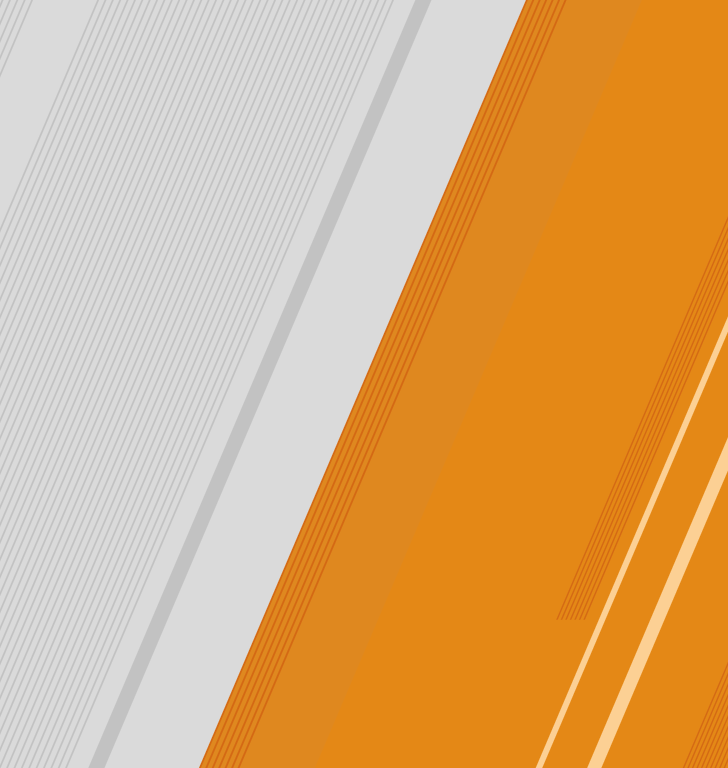
Give the GLSL for this background, as a Shadertoy shader.

```glsl
const float SLANT = 0.4258; // horizontal shift per unit of height

const vec3 PALE_GREY  = vec3(0.853);
const vec3 MID_GREY   = vec3(0.760);
const vec3 ORANGE     = vec3(0.895, 0.533, 0.085);
const vec3 DULL_AMBER = vec3(0.875, 0.533, 0.120);
const vec3 RUST       = vec3(0.830, 0.412, 0.078);
const vec3 CREAM      = vec3(0.990, 0.815, 0.580);

// Share of a sample of width soft, centred at s, that lies in [lo, hi]
float band(float s, float lo, float hi, float soft) {
    return clamp((min(s + 0.5 * soft, hi) - max(s - 0.5 * soft, lo)) / soft, 0.0, 1.0);
}

// Evenly spaced thin lines; first is the centre of the leftmost one
float stripes(float s, float first, float pitch, float count, float width, float soft) {
    float index = clamp(floor((s - first) / pitch + 0.5), 0.0, count - 1.0);
    float offset = s - first - index * pitch;
    return band(offset, -0.5 * width, 0.5 * width, soft);
}

// Left side: grey field with fine hatching and one broad bar
vec3 greySide(float s, float soft) {
    float hatch = stripes(s, -0.298, 0.0096, 41.0, 0.0024, soft)
                + stripes(s, -0.4704, 0.0096, 10.0, 0.0024, soft);
    float bar = band(s, 0.115, 0.1360, soft);
    return mix(PALE_GREY, MID_GREY, clamp(hatch + bar, 0.0, 1.0));
}

// Right side: two oranges, rust lines and cream bars
vec3 orangeSide(float s, float y, float soft) {
    vec3 color = mix(DULL_AMBER, ORANGE, band(s, 0.410, 9.0, soft));

    float edgeLines = stripes(s, 0.2602, 0.0084, 7.0, 0.0026, soft);
    float cut = band(y, 0.193, 9.0, soft);
    float upperLines = stripes(s, 0.6430, 0.0059, 7.0, 0.0020, soft) * cut;
    float cornerLines = stripes(s, 0.8900, 0.0059, 12.0, 0.0020, soft);
    color = mix(color, RUST, clamp(edgeLines + upperLines + cornerLines, 0.0, 1.0));

    float creamBars = band(s, 0.6975, 0.7060, soft) + band(s, 0.7645, 0.7830, soft);
    return mix(color, CREAM, creamBars);
}

void mainImage(out vec4 fragColor, in vec2 fragCoord) {
    vec2 p = fragCoord / iResolution.y;
    float s = p.x - SLANT * p.y; // position across the diagonals
    float soft = 1.15 / iResolution.y;

    float side = band(s, 0.259, 9.0, soft);
    vec3 color = mix(greySide(s, soft), orangeSide(s, p.y, soft), side);
    fragColor = vec4(color, 1.0);
}
```
